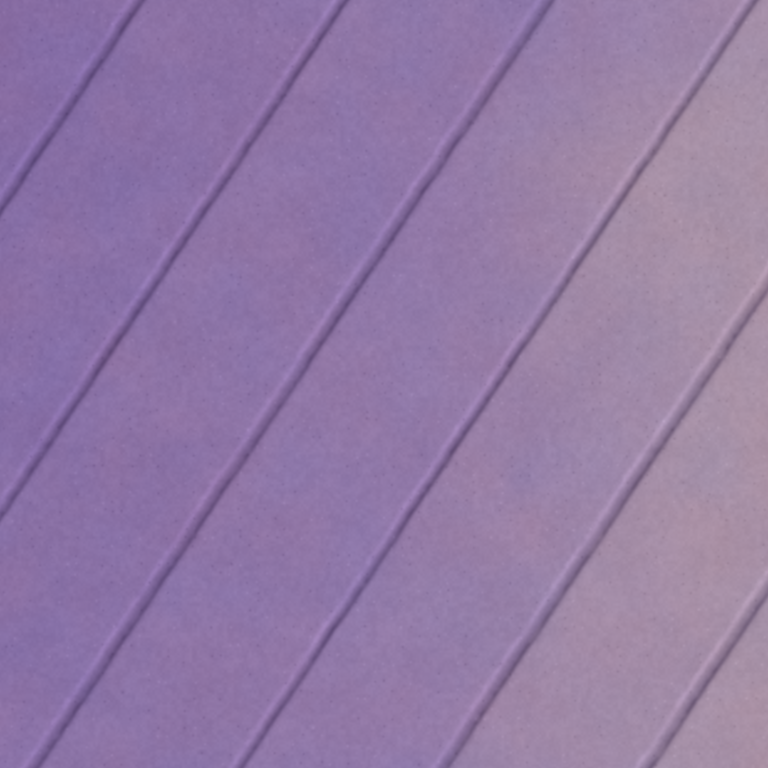
This texture is drawn by a WebGL 1 fragment shader. Its source:

```glsl
precision highp float;
// Painted violet boards with evenly spaced diagonal grooves, each lit along its upper left lip.
// Signed distance to the nearest groove shapes lip, body and dark core; a broad light gradient,
// tone steps between boards, mottling and fine grain add the worn surface.

uniform vec2 u_resolution;

const vec2 ACROSS = vec2(0.831, -0.557);  // unit normal of the grooves
const float SPACING = 0.2213;             // distance between grooves
const float PHASE = 0.0378;               // offset of groove zero
const float BODY_WIDTH = 0.0068;
const float CORE_WIDTH = 0.0034;
const float LIP_WIDTH = 0.0042;
const float BODY_DEPTH = 0.145;
const float CORE_DEPTH = 0.19;
const float LIP_GAIN = 0.095;
const float WOBBLE = 0.0020;
const float BOARD_STEP = 0.5;             // tone change from board to board
const float MOTTLE = 0.03;
const float GRAIN = 0.042;
const float SPECK_CELLS = 85.0;

const vec3 DEEP_VIOLET = vec3(0.520, 0.420, 0.640);
const vec3 MID_VIOLET = vec3(0.567, 0.472, 0.658);
const vec3 PALE_MAUVE = vec3(0.658, 0.570, 0.652);
const vec3 GROOVE_TINT = vec3(1.0, 1.1, 0.85);

float hash(vec2 p) {
  vec3 q = fract(vec3(p.xyx) * 0.1031);
  q += dot(q, q.yzx + 33.33);
  return fract((q.x + q.y) * q.z);
}

float noise(vec2 p) {
  vec2 cell = floor(p);
  vec2 f = fract(p);
  f = f * f * (3.0 - 2.0 * f);
  float low = mix(hash(cell), hash(cell + vec2(1.0, 0.0)), f.x);
  float high = mix(hash(cell + vec2(0.0, 1.0)), hash(cell + vec2(1.0, 1.0)), f.x);
  return mix(low, high, f.y);
}

float fbm(vec2 p) {
  float sum = 0.0;
  float weight = 0.5;
  for (int i = 0; i < 4; i++) {
    sum += weight * noise(p);
    p = p * 2.03 + 17.3;
    weight *= 0.5;
  }
  return sum / 0.9375;
}

float bell(float x, float width) {
  float r = x / width;
  return exp(-r * r);
}

// Soft round dots, one in a few cells, dark or pale
float specks(vec2 p) {
  vec2 cell = floor(p);
  vec2 centre = 0.3 + 0.4 * vec2(hash(cell + 7.0), hash(cell + 71.0));
  float kind = hash(cell + 131.0);
  float tone = step(0.9, kind) * -1.0 + step(kind, 0.06) * 0.8;
  return tone * bell(length(fract(p) - centre), 0.17);
}

vec3 paint(float light) {
  vec3 shade = mix(DEEP_VIOLET, MID_VIOLET, smoothstep(-0.15, 0.62, light));
  return mix(shade, PALE_MAUVE, smoothstep(0.5, 1.1, light));
}

void main() {
  vec2 uv = gl_FragCoord.xy / u_resolution;
  vec2 along = vec2(-ACROSS.y, ACROSS.x);
  vec2 board = vec2(dot(uv, ACROSS), dot(uv, along));

  // Nearest groove, with a slightly uneven edge
  float s = board.x - PHASE;
  float index = floor(s / SPACING + 0.5);
  float d = s - index * SPACING;
  float wear = noise(vec2(board.y * 28.0, index * 7.0 + 40.0));
  float ragged = noise(vec2(board.y * 130.0 + 50.0, index * 5.0 + 90.0));
  float edge = d + WOBBLE * (wear - 0.5) + 0.5 * WOBBLE * (ragged - 0.5);
  float width = mix(0.85, 1.15, hash(vec2(index + 20.0, 3.0)));

  // Light from the right, stepping from board to board
  float fromCentre = d - SPACING * (smoothstep(-0.003, 0.003, d) - 0.5);
  float light = 0.88 * uv.x + 0.2 * (1.0 - uv.y) - BOARD_STEP * fromCentre - 0.03;
  light += 0.24 * (fbm(uv * 4.0 + 5.0) - 0.5);
  light += 0.2 * bell(length(uv - vec2(1.0, 0.74)), 0.3);
  vec3 color = paint(light);

  // Mottled paint and fine grain, with a trace of warm and cool drift
  float mottle = fbm(uv * 22.0 + 11.0) - 0.5;
  float grain = 0.6 * noise(uv * 150.0 + 3.0) + 0.4 * noise(uv * 310.0 + 9.0) - 0.5;
  float drift = fbm(uv * 13.0 + 61.0) - 0.5;
  color += MOTTLE * mottle + GRAIN * grain;
  color += 0.036 * drift * vec3(1.0, 0.0, -0.8);
  color += 0.035 * specks(uv * SPECK_CELLS);

  // Groove: soft body, dark core to its lower right, bright lip to its upper left
  float body = BODY_DEPTH * bell(edge, BODY_WIDTH * width);
  float core = CORE_DEPTH * bell(edge - 0.0028 * width, CORE_WIDTH);
  core *= mix(0.35, 1.15, 0.5 * wear + 0.5 * ragged);
  float lip = LIP_GAIN * bell(edge + 0.0112 * width, LIP_WIDTH);
  lip *= mix(0.5, 1.25, 0.5 * ragged + 0.5 * wear);
  color *= 1.0 - (body + core) * GROOVE_TINT;
  color *= 1.0 + lip;

  gl_FragColor = vec4(clamp(color, 0.0, 1.0), 1.0);
}
```
